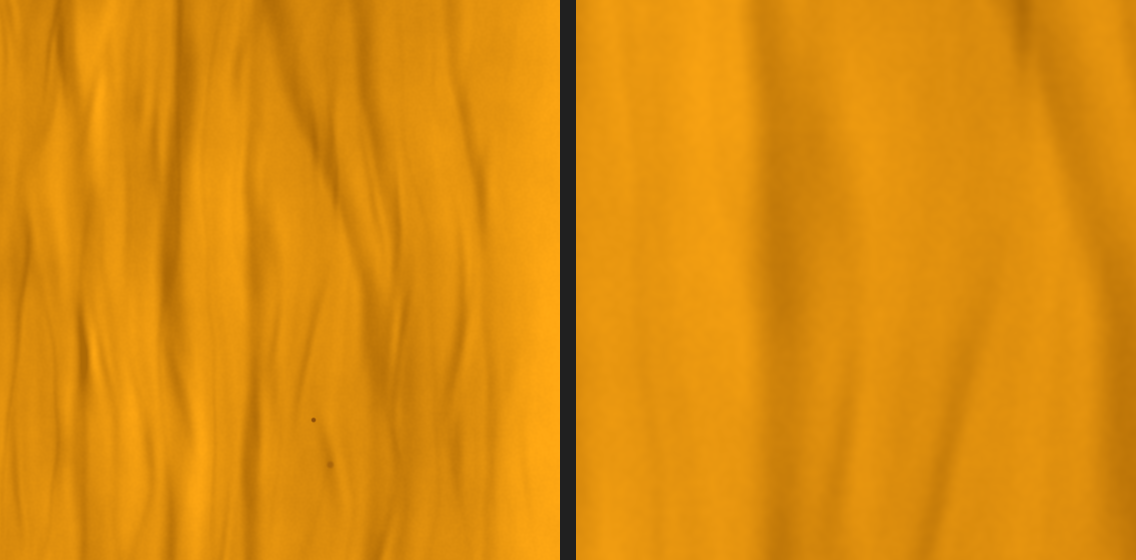
Left: the whole. Right: its middle third, enlarged.
A Shadertoy shader for this texture:

```glsl
float hash(vec2 p) {
    vec3 q = fract(vec3(p.xyx) * 0.1031);
    q += dot(q, q.yzx + 33.33);
    return fract((q.x + q.y) * q.z);
}

vec2 slope(vec2 cell) {
    float angle = 6.2832 * hash(cell);
    return vec2(cos(angle), sin(angle));
}

// Gradient noise centred on zero
float noise(vec2 p) {
    vec2 i = floor(p), f = fract(p);
    vec2 s = f * f * f * (f * (f * 6.0 - 15.0) + 10.0);
    vec2 r = vec2(1.0, 0.0);
    float low = mix(dot(slope(i), f), dot(slope(i + r), f - r), s.x);
    float high = mix(dot(slope(i + r.yx), f - r.yx), dot(slope(i + 1.0), f - 1.0), s.x);
    return mix(low, high, s.y);
}

// Long shaded fold: crisp on its left side, soft on its right
float fold(vec2 p, float footX, float lean, float width, float seed) {
    float path = footX - lean * smoothstep(0.45, 1.05, p.y);
    path += 0.035 * noise(vec2(seed, p.y * 2.6)) + 0.008 * noise(vec2(seed + 5.3, p.y * 8.0));
    float w = width * (1.0 + 0.6 * noise(vec2(seed + 9.7, p.y * 3.5)));
    float d = p.x - path;
    float profile = smoothstep(-0.5 * w, 0.1 * w, d) * (1.0 - smoothstep(0.1 * w, 1.1 * w, d));
    return profile * (0.8 + 0.7 * noise(vec2(seed + 2.4, p.y * 3.0)));
}

// Short scattered creases, each with a dark and a lit flank
float creases(vec2 p) {
    float sum = 0.0;
    for (int i = 0; i < 44; i++) {
        float id = float(i);
        vec2 centre = vec2(pow(hash(vec2(id, 3.0)), 1.35), hash(vec2(id, 17.0)));
        vec2 d = p - centre;
        float halfLength = mix(0.04, 0.13, hash(vec2(id, 29.0)));
        float width = mix(0.006, 0.016, hash(vec2(id, 41.0)));
        float lean = 0.35 * (hash(vec2(id, 53.0)) - 0.5);
        float across = (d.x - lean * d.y) / width;
        float along = d.y / halfLength;
        sum += (across - 0.45) * exp(-across * across - along * along);
    }
    return sum;
}

// Vertical streaks, finer and stronger toward the left
float streaks(vec2 p) {
    float fine = mix(1.0, 0.4, smoothstep(0.3, 0.5, p.x));
    float broad = noise(vec2(p.x * 8.0, p.y * 1.4 + 3.0));
    float medium = noise(vec2(p.x * 19.0 + 7.0, p.y * 2.3));
    float thin = noise(vec2(p.x * 42.0, p.y * 4.0 + 11.0));
    float line = 1.0 - smoothstep(0.0, 0.13, abs(noise(vec2(p.x * 13.0 + 31.0, p.y * 2.0))));
    return 0.26 * broad + fine * (0.24 * medium + 0.13 * thin - 0.09 * line);
}

float fleck(vec2 p, vec2 centre, float radius) {
    return 1.0 - smoothstep(0.3 * radius, radius, length(p - centre));
}

vec3 amber(float tone) {
    vec3 shadow = vec3(0.65, 0.39, 0.015);
    vec3 glow = vec3(1.05, 0.695, 0.085);
    return mix(shadow, glow, clamp(tone, 0.08, 0.92));
}

void mainImage(out vec4 fragColor, in vec2 fragCoord) {
    vec2 uv = fragCoord / iResolution.xy;

    // Bend the vertical grain
    vec2 p = uv;
    p.x += 0.05 * noise(uv * vec2(3.0, 2.4)) + 0.014 * noise(uv * vec2(9.0, 6.0) + 4.0);

    // Overall light, brightest along the right edge
    float tone = 0.59 + 0.24 * smoothstep(0.82, 1.0, uv.x);
    tone -= 0.10 * smoothstep(0.5, 1.0, uv.y) * smoothstep(0.45, 0.65, uv.x)
          * (1.0 - smoothstep(0.72, 0.9, uv.x));
    tone += streaks(p) * (1.0 - 0.6 * smoothstep(0.86, 0.98, uv.x));

    // Main folds
    float shade = 0.7 * fold(uv, 0.14, 0.02, 0.038, 1.3);
    shade += fold(uv, 0.30, -0.01, 0.045, 12.6);
    shade += fold(uv, 0.445, -0.015, 0.036, 23.4);
    shade += fold(uv, 0.665, 0.19, 0.050, 34.7);
    shade += 0.8 * fold(uv, 0.715, 0.10, 0.040, 45.2);
    shade += 0.6 * fold(uv, 0.875, 0.07, 0.028, 56.8);
    tone -= 0.36 * min(shade, 1.1);

    // Creases, mottling and faint grain
    tone += 0.24 * creases(p) * (1.0 - 0.7 * smoothstep(0.84, 0.96, uv.x));
    tone += 0.05 * noise(uv * 14.0) + 0.03 * noise(uv * vec2(75.0, 60.0));
    tone += 0.035 * noise(uv * 170.0);

    // Tiny dark flecks
    vec3 color = amber(tone);
    float specks = fleck(uv, vec2(0.56, 0.25), 0.006) + 0.4 * fleck(uv, vec2(0.59, 0.17), 0.009);
    color = mix(color, vec3(0.42, 0.20, 0.03), 0.7 * specks);

    fragColor = vec4(color, 1.0);
}
```
